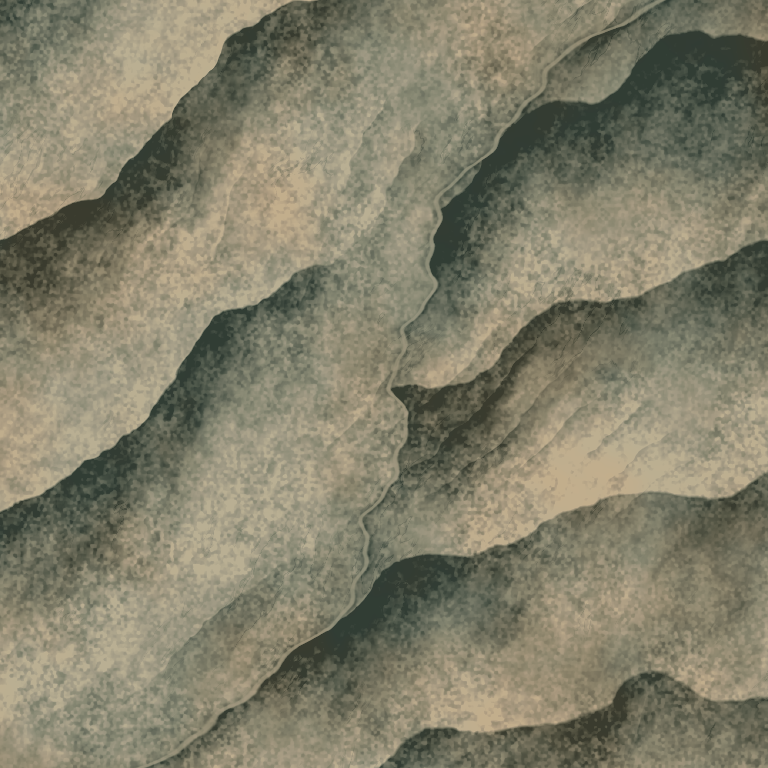
This texture is drawn by a WebGL 1 fragment shader. Its source:

```glsl
precision highp float;
uniform vec2 u_resolution;

const vec3 DEEP_SHADE = vec3(0.205, 0.235, 0.195);
const vec3 SHADE = vec3(0.33, 0.35, 0.29);
const vec3 SCRUB = vec3(0.44, 0.44, 0.37);
const vec3 DUST = vec3(0.54, 0.53, 0.44);
const vec3 SAND = vec3(0.64, 0.60, 0.51);
const vec3 PALE_SAND = vec3(0.74, 0.685, 0.565);
const vec3 RUST_TINT = vec3(0.022, -0.004, -0.016);

const float LEFT_PERIOD = 0.36;
const float RIGHT_PERIOD = 0.22;
const float SPUR_PERIOD = 0.085;
const float EDGE = 0.005;
const float WARP = 0.05;
const float MOTTLE = 0.9;
const float GRAIN = 0.3;
const float CREASE_DEPTH = 0.16;
const float BRIGHTNESS = -0.055;

vec2 hash2(vec2 c) {
  return fract(sin(vec2(dot(c, vec2(127.1, 311.7)), dot(c, vec2(269.5, 183.3)))) * 43758.55);
}

// Cellular noise: random cell values blended by distance to the cell points
float cellNoise(vec2 p) {
  vec2 cell = floor(p), f = p - cell;
  float sum = 0.0, total = 0.0;
  for (int j = -1; j <= 1; j++) {
    for (int i = -1; i <= 1; i++) {
      vec2 o = vec2(float(i), float(j));
      vec2 h = hash2(cell + o);
      vec2 d = o + 0.2 + 0.6 * h - f;
      float w = exp(-6.0 * dot(d, d));
      sum += w * fract(h.x * 17.3 + h.y * 31.7);
      total += w;
    }
  }
  return sum / total;
}

// Layered noise centred on zero
float fbm(vec2 p) {
  float sum = 0.0, amp = 0.55;
  for (int i = 0; i < 5; i++) {
    sum += amp * (cellNoise(p) - 0.5);
    p = mat2(1.6, 1.2, -1.2, 1.6) * p + 7.3;
    amp *= 0.56;
  }
  return sum;
}

// Slope shading: dark below a crest, rising to light, then a sharp drop
float slopeShade(float phase, float period, float reach) {
  float t = fract(phase);
  float drop = 1.0 - smoothstep(1.0 - EDGE / period, 1.0, t);
  float rim = smoothstep(1.0 - 0.014 / period, 1.0, t);
  return (smoothstep(-0.12, reach, t) + 0.12 * rim) * drop;
}

float valleyX(float y) {
  float d = y - 0.5;
  return 0.53 + 0.12 * d + 2.3 * d * d * d
    + 0.012 * sin(31.0 * y + 1.0) + 0.006 * sin(73.0 * y) + 0.003 * sin(151.0 * y);
}

vec3 terrainColour(float tone) {
  float k = clamp(tone, 0.0, 1.0) * 5.0;
  vec3 c = mix(DEEP_SHADE, SHADE, clamp(k, 0.0, 1.0));
  c = mix(c, SCRUB, clamp(k - 1.0, 0.0, 1.0));
  c = mix(c, DUST, clamp(k - 2.0, 0.0, 1.0));
  c = mix(c, SAND, clamp(k - 3.0, 0.0, 1.0));
  return mix(c, PALE_SAND, clamp(k - 4.0, 0.0, 1.0));
}

void main() {
  vec2 uv = gl_FragCoord.xy / u_resolution;
  float broad = fbm(uv * 4.0 + 3.0);
  float patches = fbm(uv * 7.0 + 21.0);
  vec2 p = uv + WARP * vec2(patches, broad);

  // Signed distance to the winding valley, which bends less than the slopes
  vec2 v = mix(uv, p, 0.4);
  float bend = v.y - 0.5;
  float across = (v.x - valleyX(v.y)) / length(vec2(1.0, 0.12 + 6.9 * bend * bend));
  float rightSide = smoothstep(-0.5 * EDGE, 0.5 * EDGE, across);

  // Long slopes left of the valley fade out as they reach it
  float leftWave = 0.022 * sin(17.0 * p.x + 2.6) + 0.012 * abs(sin(29.0 * p.x));
  float leftPhase = (0.31 + 0.82 * p.x + leftWave - p.y) / LEFT_PERIOD;
  float leftFade = 1.0 - smoothstep(-0.24, -0.07, across);
  float leftTone = mix(0.76, slopeShade(leftPhase, LEFT_PERIOD, 0.72), 0.1 + 0.78 * leftFade);
  leftTone -= 0.2 * smoothstep(0.0, 0.3, patches);

  // Side ridges branch off and level out on the right
  float u = p.x - 0.5;
  float branch = 0.75 * u * (1.0 - u) * (0.3 + 1.2 * p.y);
  float rightWave = 0.014 * sin(24.0 * p.x + 5.0 * p.y) + 0.012 * abs(sin(19.0 * p.x + 1.0));
  float rightPhase = (0.45 + branch + rightWave - p.y) / RIGHT_PERIOD;
  float crest = 0.9 + 0.9 * min(broad, 0.0);
  float rightTone = mix(0.55, slopeShade(rightPhase, RIGHT_PERIOD, 0.9), crest);
  rightTone = 0.12 + 0.76 * rightTone - 0.3 * exp(-max(across, 0.0) / 0.07);
  rightTone -= 0.2 * smoothstep(1.35, 1.8, uv.x + uv.y);
  rightTone += 0.1 * smoothstep(0.4, 0.6, 1.0 - uv.y) * smoothstep(0.05, 0.2, across);

  float tone = mix(leftTone, rightTone, rightSide);

  // Small spurs in scattered places
  float spurPhase = (1.25 * p.x - p.y + 0.06 * sin(9.0 * p.y)) / SPUR_PERIOD;
  float spurMask = smoothstep(0.1, 0.28, fbm(uv * 3.4 + 47.0));
  tone += 0.32 * spurMask * (slopeShade(spurPhase, SPUR_PERIOD, 0.8) - 0.6);

  // Steep gullies with broken dark creases
  vec2 fall = mat2(0.5, -0.866, 0.866, 0.5) * p;
  float gullies = fbm(fall * vec2(9.0, 34.0));
  float crease = 1.0 - smoothstep(0.0, 0.035, abs(gullies));
  tone -= CREASE_DEPTH * crease * smoothstep(0.0, 0.2, fbm(uv * 6.0 + 90.0));

  // Mottling and fine grain
  float grain = cellNoise(uv * 95.0 + 11.0) + 1.5 * cellNoise(uv * 230.0) - 1.25;
  tone += MOTTLE * (0.45 * broad + 0.4 * patches) + 0.3 * gullies;
  tone += GRAIN * grain * (0.4 + 0.6 * cellNoise(uv * 12.0));

  // Pale track along the valley floor, with a dark bank on each side
  float offset = abs(across + 0.003);
  float bank = 1.0 - smoothstep(0.003, 0.011, offset);
  float track = 1.0 - smoothstep(0.001, 0.004, offset);
  tone = mix(tone - 0.17 * bank, 0.85, 0.65 * track);

  vec3 colour = terrainColour(tone + BRIGHTNESS);
  colour += RUST_TINT * clamp(3.5 * fbm(uv * 5.0 + 71.0), -0.6, 1.0);
  gl_FragColor = vec4(colour, 1.0);
}
```
